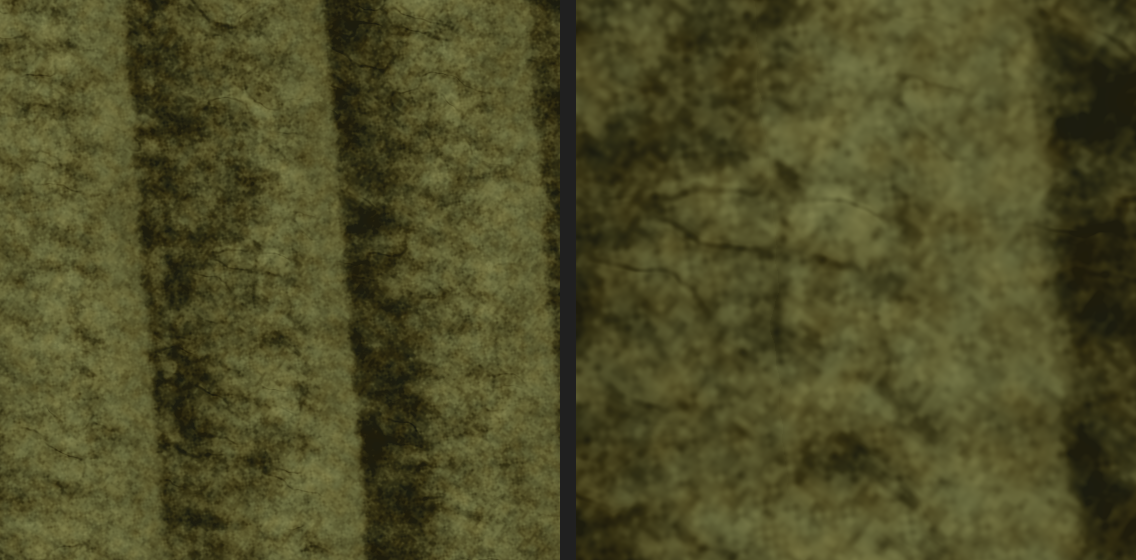
Left, the full canvas; right, a detail of the centre.
A three.js fragment shader for this texture:

```glsl
varying vec2 vUv;

const float RIB_PITCH = 0.36;
const float RIB_OFFSET = 0.310;
const float RIB_LEAN = 0.078;
const float EDGE_SOFT = 0.065;
const float EDGE_WOBBLE = 0.05;
const float LIT_TONE = 0.655;
const vec2 TUFT_CELLS = vec2(10.5, 18.0);
const float TUFT_SLANT = 0.24;
const float TUFT_DEPTH = 0.50;
const float MOTTLE_DEPTH = 0.60;
const float GRAIN_DEPTH = 0.72;
const float CREASE_DEPTH = 0.20;
const float STITCHES = 13.0;

const vec3 GROOVE = vec3(0.115, 0.110, 0.050);
const vec3 SHADE = vec3(0.205, 0.192, 0.075);
const vec3 BODY = vec3(0.315, 0.304, 0.150);
const vec3 PILE = vec3(0.400, 0.398, 0.220);
const vec3 TIP = vec3(0.490, 0.490, 0.290);

float hash(vec2 p) {
  vec3 q = fract(vec3(p.xyx) * 0.1031);
  q += dot(q, q.yzx + 33.33);
  return fract((q.x + q.y) * q.z);
}

float noise(vec2 p) {
  vec2 i = floor(p);
  vec2 f = fract(p);
  f = f * f * (3.0 - 2.0 * f);
  return mix(mix(hash(i), hash(i + vec2(1.0, 0.0)), f.x),
             mix(hash(i + vec2(0.0, 1.0)), hash(i + 1.0), f.x), f.y);
}

float fbm(vec2 p) {
  float sum = 0.0;
  float amp = 0.5;
  for (int i = 0; i < 4; i++) {
    sum += amp * noise(p);
    p = p * 2.03 + 17.1;
    amp *= 0.5;
  }
  return sum / 0.9375;
}

// Rounded tufts on a jittered grid: high in the middle, low between
float tufts(vec2 p) {
  vec2 cell = floor(p);
  float height = 0.0;
  for (int y = -1; y <= 1; y++) {
    for (int x = -1; x <= 1; x++) {
      vec2 id = cell + vec2(float(x), float(y));
      vec2 centre = id + 0.2 + 0.6 * vec2(hash(id + 40.0), hash(id + 71.0));
      float size = mix(0.65, 1.0, hash(id + 93.0));
      height = max(height, size * (1.0 - smoothstep(0.0, 1.0, length(p - centre))));
    }
  }
  return height;
}

vec3 ramp(float t) {
  vec3 c = mix(GROOVE, SHADE, clamp(t * 4.0, 0.0, 1.0));
  c = mix(c, BODY, clamp(t * 4.0 - 1.0, 0.0, 1.0));
  c = mix(c, PILE, clamp(t * 4.0 - 2.0, 0.0, 1.0));
  return mix(c, TIP, clamp(t * 3.0 - 2.25, 0.0, 1.0));
}

void main() {
  vec2 uv = vUv;

  // Leaning ribs: across runs from the groove (0) to the right edge (1)
  float wobble = (fbm(vec2(uv.x * 9.0, uv.y * 30.0)) - 0.5) * EDGE_WOBBLE;
  float phase = (uv.x - RIB_OFFSET + RIB_LEAN * uv.y) / RIB_PITCH + wobble;
  float rib = floor(phase);
  float across = phase - rib;
  float groove = floor(phase + 0.5);

  // Shaded left flank, wider on the central rib, with a ragged border
  float flank = 0.66 - 0.10 * min(abs(rib), 1.0);
  float ragged = across + (fbm(uv * vec2(15.0, 20.0) + 5.0) - 0.5) * 0.30;
  float rise = smoothstep(flank - 0.42, flank, ragged) * smoothstep(0.0, 0.15, across);
  float lit = rise * (1.0 - smoothstep(1.0 - EDGE_SOFT, 1.0, across));
  float depth = 0.17 + 0.07 * (groove - 1.0) * (groove - 1.0);
  depth += 0.14 * smoothstep(0.06, 0.32, abs(phase - groove));
  float tone = mix(depth, LIT_TONE, lit);

  // Tufts fade into a smoother nap beside the right edge
  vec2 warp = vec2(fbm(uv * 14.0), fbm(uv * 14.0 + 31.0)) - 0.5;
  vec2 tuftUv = vec2(uv.x + RIB_LEAN * uv.y, uv.y + TUFT_SLANT * uv.x) + warp * 0.045;
  float nap = smoothstep(0.62, 0.92, across) * lit;
  float tuftAmount = mix(0.65, 1.0, lit) * (1.0 - 0.75 * nap);
  tone += (tufts(tuftUv * TUFT_CELLS) - 0.48) * TUFT_DEPTH * tuftAmount;

  // Worn patches, broad drift and thin creases between tufts
  float mottle = fbm(uv * vec2(24.0, 38.0) + warp * 2.0) - 0.5;
  tone += mottle * MOTTLE_DEPTH * (1.0 - 0.5 * nap);
  tone += (fbm(uv * 5.0 + 60.0) - 0.5) * 0.12;
  float fold = abs(noise(tuftUv * vec2(15.0, 30.0) + 50.0) - 0.5);
  float patchy = smoothstep(0.40, 0.65, noise(uv * 13.0 + 12.0));
  tone -= CREASE_DEPTH * (1.0 - smoothstep(0.0, 0.09, fold)) * patchy * (1.0 - 0.8 * nap);

  // Fine fibre, turned so that it does not line up with the canvas
  vec2 fibreUv = mat2(0.8, 0.6, -0.6, 0.8) * uv;
  float grain = 0.22 * noise(fibreUv * 75.0) + 0.38 * noise(fibreUv * 140.0 + 9.0)
              + 0.40 * noise(fibreUv * 235.0 + 23.0) - 0.5;
  tone += grain * GRAIN_DEPTH * mix(0.85, 1.0, lit) * (1.0 - 0.25 * nap);

  // Faint twisted seam strand in the first groove
  float seam = phase - 0.04;
  float twist = sin(6.2832 * (uv.y * STITCHES + seam * 4.0) + warp.x * 9.0);
  float strand = (1.0 - smoothstep(0.01, 0.06, abs(seam))) * smoothstep(-0.6, 0.8, twist);
  float crease = 1.0 - smoothstep(0.0, 0.035, abs(seam - 0.06 - 0.012 * twist));
  tone += 0.15 * strand - 0.12 * crease;

  // Slight drift between brown and green dye
  vec3 color = ramp(clamp(tone, 0.0, 1.1));
  float dye = noise(fibreUv * 60.0 + 80.0) - 0.5;
  color += vec3(0.018, -0.004, -0.022) * dye;

  gl_FragColor = vec4(color, 1.0);
}
```
